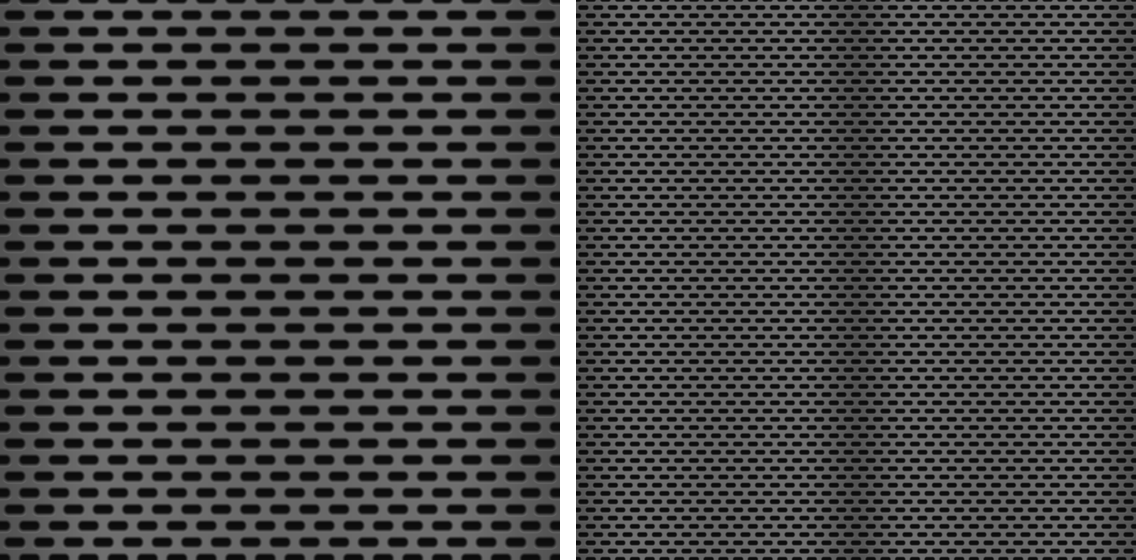
Left, the tile; right, the same tile 2 across and 2 down.
A Shadertoy shader for this texture:

```glsl
// Perforated dark metal sheet: staggered rows of soft-edged rounded slots.
// Each slot is a distance function in a brick-offset grid, lit by a
// symmetric left-to-right sheen. Whole repeat counts make the sheet tile.

const vec2 GRID = vec2(19.0, 34.0);            // slots across, rows down
const vec2 SLOT_HALF = vec2(0.0179, 0.0083);   // half size of a slot
const float SLOT_RADIUS = 0.0076;
const float EDGE_SOFTNESS = 0.0036;
const float ROW_SHIFT = 0.08;                  // vertical phase, in rows

const vec3 METAL_EDGE = vec3(0.315);
const vec3 METAL_BRIGHT = vec3(0.432);
const vec3 METAL_CENTRE = vec3(0.402);
const vec3 SLOT_DARK = vec3(0.040);
const vec3 SLOT_FLOOR = vec3(0.062);

// Signed distance to a rounded box centred on the origin.
float roundedBox(vec2 p, vec2 halfSize, float radius) {
    vec2 q = abs(p) - halfSize + radius;
    return length(max(q, 0.0)) + min(max(q.x, q.y), 0.0) - radius;
}

// Offset from the nearest slot centre; odd rows move by half a column.
vec2 slotOffset(vec2 uv, vec2 grid, float rowShift) {
    vec2 cell = uv * grid;
    cell.y -= rowShift;
    float row = floor(cell.y + 0.5);
    cell.x -= 0.5 * mod(row, 2.0);
    return vec2(fract(cell.x + 0.5) - 0.5, cell.y - row) / grid;
}

// Sheen: dim at the sides, brightest a fifth inward, softer in the middle.
vec3 metalSheen(float x) {
    float fromSide = min(x, 1.0 - x);
    vec3 metal = mix(METAL_EDGE, METAL_BRIGHT, smoothstep(-0.03, 0.2, fromSide));
    return mix(metal, METAL_CENTRE, smoothstep(0.2, 0.5, fromSide));
}

// Faint highlight along the lower rim of a slot.
float lowerRim(vec2 p, float dist) {
    float band = (dist - 0.0042) / 0.0014;
    return exp(-band * band) * smoothstep(0.004, 0.010, -p.y);
}

void mainImage(out vec4 fragColor, in vec2 fragCoord) {
    vec2 uv = fragCoord / iResolution.xy;
    float pixel = 1.0 / min(iResolution.x, iResolution.y);

    vec2 p = slotOffset(uv, GRID, ROW_SHIFT);
    float dist = roundedBox(p, SLOT_HALF, SLOT_RADIUS);

    // Sheet with its rim light, stronger where the metal is dim.
    float side = 1.0 - smoothstep(0.0, 0.2, min(uv.x, 1.0 - uv.x));
    vec3 color = metalSheen(uv.x);
    color += lowerRim(p, dist) * mix(0.012, 0.05, side);

    // Slot interior, slightly lighter toward its lower side.
    float depth = smoothstep(-SLOT_HALF.y, SLOT_HALF.y, p.y);
    vec3 slot = mix(SLOT_FLOOR, SLOT_DARK, depth);
    float softness = max(EDGE_SOFTNESS, pixel);
    color = mix(slot, color, smoothstep(-softness, softness, dist));

    fragColor = vec4(color, 1.0);
}
```
